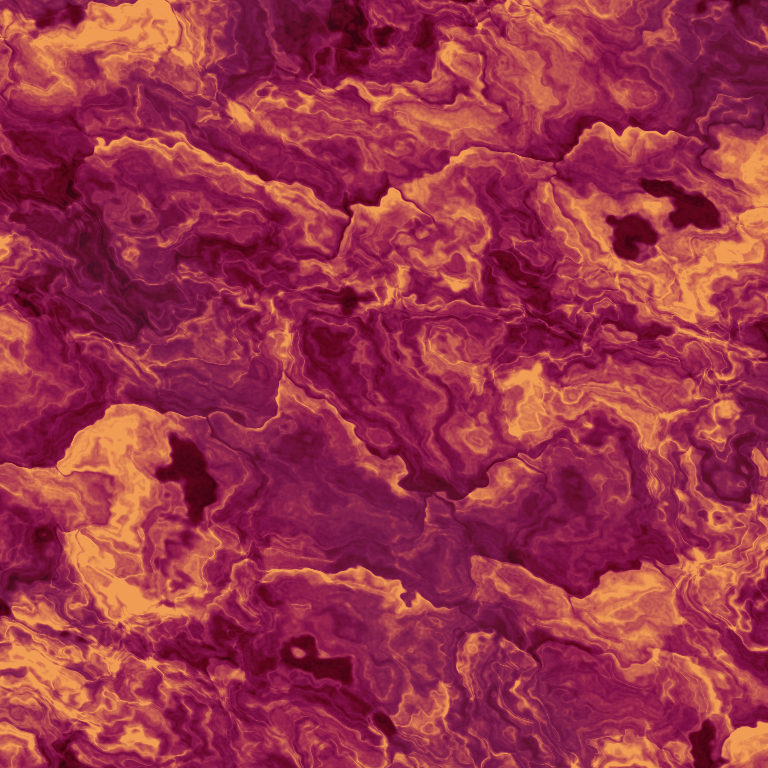
Give the GLSL for this texture, as a WebGL 1 fragment shader.

```glsl
precision highp float;
uniform vec2 u_resolution;

#define STONE_SCALE 6.5
#define CLOUD_SCALE 4.5
#define VEIN_SCALE 6.0
#define GRIT_SCALE 36.0
#define PIT_SCALE 6.0
#define WARP 0.13
#define CLOUD 2.1
#define STONE 1.1
#define VEIN 1.4
#define GRIT 1.25
#define CONTRAST 1.15
#define BRIGHTNESS 0.08

vec2 hash2(vec2 cell) {
  vec3 h = fract(cell.xyx * vec3(0.1031, 0.1030, 0.0973));
  h += dot(h, h.yzx + 33.33);
  return fract((h.xx + h.yz) * h.zy);
}

float cornerSlope(vec2 cell, vec2 offset) {
  float angle = 6.2832 * hash2(cell).x;
  return dot(vec2(cos(angle), sin(angle)), offset);
}

float gradientNoise(vec2 p) {
  vec2 cell = floor(p), f = p - cell;
  vec2 fade = f * f * f * (f * (f * 6.0 - 15.0) + 10.0);
  vec2 e = vec2(1.0, 0.0);
  float low = mix(cornerSlope(cell, f), cornerSlope(cell + e, f - e), fade.x);
  float high = mix(cornerSlope(cell + e.yx, f - e.yx), cornerSlope(cell + 1.0, f - 1.0), fade.x);
  return mix(low, high, fade.y);
}

float fbm(vec2 p) {
  float sum = 0.0, amplitude = 1.0;
  for (int i = 0; i < 5; i++) {
    sum += amplitude * gradientNoise(p);
    p = mat2(1.6, 1.2, -1.2, 1.6) * p + 7.3;
    amplitude *= 0.54;
  }
  return sum;
}

// Thin bright filaments along the zero lines of the noise
float veins(vec2 p) {
  float n = gradientNoise(p) + 0.45 * gradientNoise(p * 2.1 + 5.0) + 0.22 * gradientNoise(p * 4.3 + 9.0);
  return exp(-9.0 * abs(n)) - 0.31;
}

// Rounded lumps: lit tops with bright rims, shaded undersides, dark gaps
float stones(vec2 p) {
  vec2 cell = floor(p), toCentre = vec2(0.0);
  float nearest = 9.0, second = 9.0;
  for (int y = -1; y <= 1; y++) {
    for (int x = -1; x <= 1; x++) {
      vec2 neighbour = cell + vec2(float(x), float(y));
      vec2 d = p - neighbour - hash2(neighbour + 40.0);
      float dist = length(d);
      if (dist < nearest) {
        second = nearest;
        nearest = dist;
        toCentre = d;
      } else {
        second = min(second, dist);
      }
    }
  }
  float edge = second - nearest;
  float lit = dot(toCentre, vec2(-0.3, 0.95)) * smoothstep(0.0, 0.06, edge);
  float rim = 1.6 * exp(-9.0 * edge) * max(lit, 0.0);
  return lit + rim - 0.55 * exp(-16.0 * edge);
}

// Tone in standard deviations around the middle colour
vec3 ramp(float tone) {
  vec3 c = mix(vec3(0.21, 0.01, 0.06), vec3(0.38, 0.02, 0.11), smoothstep(-2.8, -1.7, tone));
  c = mix(c, vec3(0.50, 0.06, 0.28), clamp((tone + 1.7) / 0.98, 0.0, 1.0));
  c = mix(c, vec3(0.62, 0.15, 0.31), clamp((tone + 0.72) / 0.77, 0.0, 1.0));
  c = mix(c, vec3(0.72, 0.29, 0.32), clamp((tone - 0.05) / 0.61, 0.0, 1.0));
  c = mix(c, vec3(0.82, 0.43, 0.32), clamp((tone - 0.66) / 0.54, 0.0, 1.0));
  return mix(c, vec3(0.94, 0.61, 0.33), clamp((tone - 1.2) / 0.68, 0.0, 1.0));
}

void main() {
  vec2 uv = gl_FragCoord.xy / min(u_resolution.x, u_resolution.y);
  vec2 p = vec2(0.88 * uv.x, 1.08 * uv.y + 0.22 * uv.x);
  vec2 q = p + WARP * vec2(fbm(p * 5.0 + 3.0), fbm(p * 5.0 + 21.0));

  // Broad patches decide where lumps or filaments dominate
  float patches = smoothstep(-0.3, 0.3, gradientNoise(p * 3.2 + 60.0));

  float tone = CLOUD * fbm(q * CLOUD_SCALE + 11.0);
  tone += STONE * mix(0.5, 1.3, patches) * stones(q * STONE_SCALE);
  tone += VEIN * mix(1.1, 0.4, patches) * veins(q * VEIN_SCALE + 30.0);
  tone += VEIN * mix(0.9, 0.4, patches) * veins(q * VEIN_SCALE * 2.6 + 70.0);
  tone += GRIT * mix(1.1, 0.7, patches) * fbm(q * GRIT_SCALE);
  tone = CONTRAST * tone + BRIGHTNESS;

  // Sparse deep holes with a crisp outline
  float pit = smoothstep(0.36, 0.42, gradientNoise(q * PIT_SCALE + 90.0));
  tone = mix(tone, -2.5 + 0.2 * tone, 0.9 * pit);

  // Film grain and a cool veil over some shaded areas
  tone += 0.3 * gradientNoise(uv * 210.0);
  float veil = smoothstep(0.0, 0.35, gradientNoise(p * 3.0 + 15.0)) * smoothstep(1.0, -0.4, tone);
  vec3 colour = mix(ramp(tone), vec3(0.40, 0.14, 0.31), 0.35 * veil * (1.0 - pit));
  gl_FragColor = vec4(colour, 1.0);
}
```
